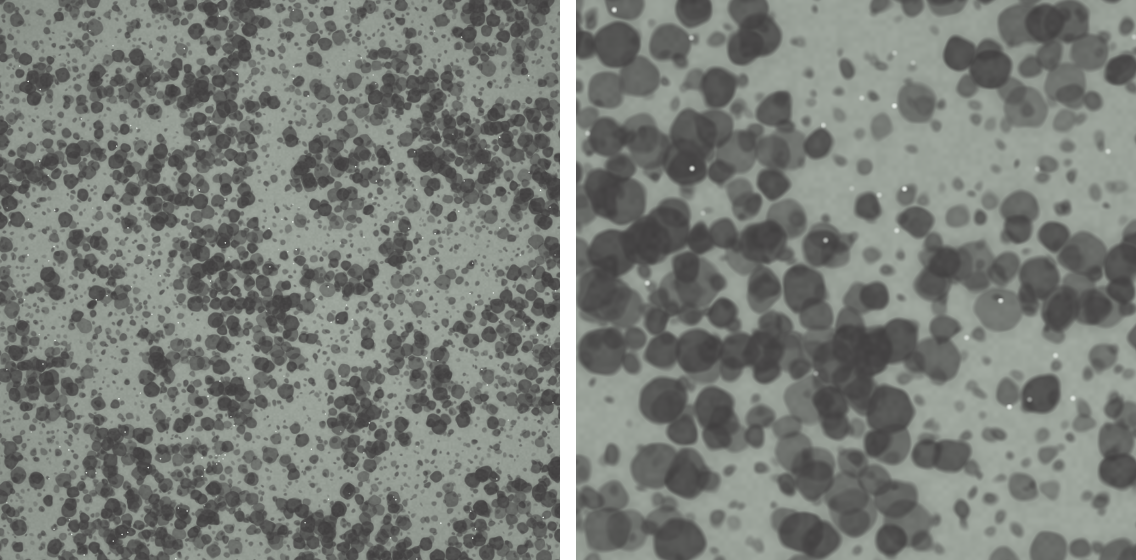
Left: the whole. Right: its middle third, enlarged.
Write a WebGL 1 fragment shader that draws this texture.

```glsl
precision highp float;
// Pale grey-green ground crowded with soft charcoal droplets of three sizes.
// Jittered cell grids place the drops; noise gathers them into clumps, and
// their light transmission is multiplied so that overlaps grow darker.
uniform vec2 u_resolution;

const vec3 GROUND = vec3(0.595, 0.625, 0.592);
const vec3 CHARCOAL = vec3(0.262, 0.256, 0.258);
const vec3 GLINT = vec3(0.90, 0.92, 0.90);
const float LARGE_CELLS = 40.0;
const float MEDIUM_CELLS = 55.0;
const float SMALL_CELLS = 90.0;
const float GLINT_CELLS = 190.0;
const vec2 LARGE_RADIUS = vec2(0.0075, 0.0143);
const vec2 MEDIUM_RADIUS = vec2(0.0040, 0.0072);
const vec2 SMALL_RADIUS = vec2(0.0018, 0.0040);
const float EDGE = 0.0020;          // half width of a drop's soft edge
const float HALO = 0.10;            // faint shade around each drop
const float CLUMP_SCALE = 14.0;
const float CLUMP_GAIN = 1.5;
const float WOBBLE = 0.0042;        // irregularity of the outlines
const float GRAIN = 0.030;
const vec2 GLINT_CENTER = vec2(0.385, 0.195);
const vec2 GLINT_SPREAD = vec2(0.024, 0.055);

float hash(vec2 p) {
  vec3 q = fract(vec3(p.xyx) * 0.1031);
  q += dot(q, q.yzx + 33.33);
  return fract((q.x + q.y) * q.z);
}

vec2 hash2(vec2 p) {
  return vec2(hash(p + 17.3), hash(p + 71.9));
}

float noise(vec2 p) {
  vec2 i = floor(p);
  vec2 f = fract(p);
  f = f * f * (3.0 - 2.0 * f);
  float low = mix(hash(i), hash(i + vec2(1.0, 0.0)), f.x);
  float high = mix(hash(i + vec2(0.0, 1.0)), hash(i + vec2(1.0, 1.0)), f.x);
  return mix(low, high, f.y);
}

// Share of light passing one grid of drops
float drops(vec2 p, float cells, vec2 radii, vec2 opacity,
            float chance, float clumping, float seed) {
  float light = 1.0;
  vec2 home = floor(p * cells);
  for (int y = -1; y <= 1; y++) {
    for (int x = -1; x <= 1; x++) {
      vec2 cell = home + vec2(float(x), float(y));
      vec2 key = cell + seed;
      vec2 center = (cell + hash2(key)) / cells;
      float clump = noise(center * CLUMP_SCALE + 5.0) - 0.5;
      float present = step(hash(key + 3.7), chance + clumping * clump);
      float radius = mix(radii.x, radii.y, hash(key + 41.1));
      float strength = mix(opacity.x, opacity.y, hash(key + 59.6));
      float d = length(p - center);
      float body = 1.0 - smoothstep(radius - EDGE, radius + EDGE, d);
      float core = 1.0 - smoothstep(0.0, radius * 0.8, d);
      float halo = 1.0 - smoothstep(radius * 0.7, radius * 1.7, d);
      float shade = strength * body * (1.0 - 0.07 * core);
      light *= 1.0 - present * max(shade, HALO * halo);
    }
  }
  return light;
}

// Tiny bright reflections: a few strays and one loose group
float glints(vec2 p) {
  vec2 cell = floor(p * GLINT_CELLS);
  vec2 center = (cell + 0.3 + 0.4 * hash2(cell + 211.0)) / GLINT_CELLS;
  vec2 away = (center - GLINT_CENTER) / GLINT_SPREAD;
  float patches = smoothstep(0.50, 0.75, noise(center * 38.0 + 9.0));
  float chance = 0.004 + 0.55 * exp(-dot(away, away)) * patches;
  float present = step(hash(cell + 307.0), chance);
  float spot = 1.0 - smoothstep(0.0004, 0.0024, length(p - center));
  return present * spot * mix(0.35, 1.0, hash(cell + 401.0));
}

void main() {
  vec2 uv = gl_FragCoord.xy / min(u_resolution.x, u_resolution.y);
  vec2 bend = vec2(noise(uv * 95.0), noise(uv * 95.0 + 47.0)) - 0.5;
  vec2 p = uv + WOBBLE * bend;

  // Layers of drops, from large to small
  float light = drops(p, LARGE_CELLS, LARGE_RADIUS, vec2(0.45, 0.86),
                      0.49, CLUMP_GAIN, 0.0);
  light *= drops(p + 0.0137, LARGE_CELLS, LARGE_RADIUS, vec2(0.45, 0.86),
                 0.43, CLUMP_GAIN, 130.0);
  light *= drops(p, MEDIUM_CELLS, MEDIUM_RADIUS, vec2(0.40, 0.75),
                 0.38, 0.3, 260.0);
  light *= drops(p, SMALL_CELLS, SMALL_RADIUS, vec2(0.25, 0.65),
                 0.40, 0.0, 390.0);

  // Uneven lighting, brightest near the middle
  vec2 fromMiddle = gl_FragCoord.xy / u_resolution - vec2(0.54, 0.45);
  float lamp = 1.02 - 0.20 * dot(fromMiddle, fromMiddle);
  lamp += 0.05 * (noise(uv * 5.0 + 20.0) - 0.5);

  vec3 color = mix(CHARCOAL, GROUND * lamp, light);
  float grain = noise(uv * 300.0) + 0.6 * noise(uv * 130.0 + 80.0) - 0.8;
  color += GRAIN * grain;
  color = mix(color, GLINT, glints(uv));
  gl_FragColor = vec4(color, 1.0);
}
```
